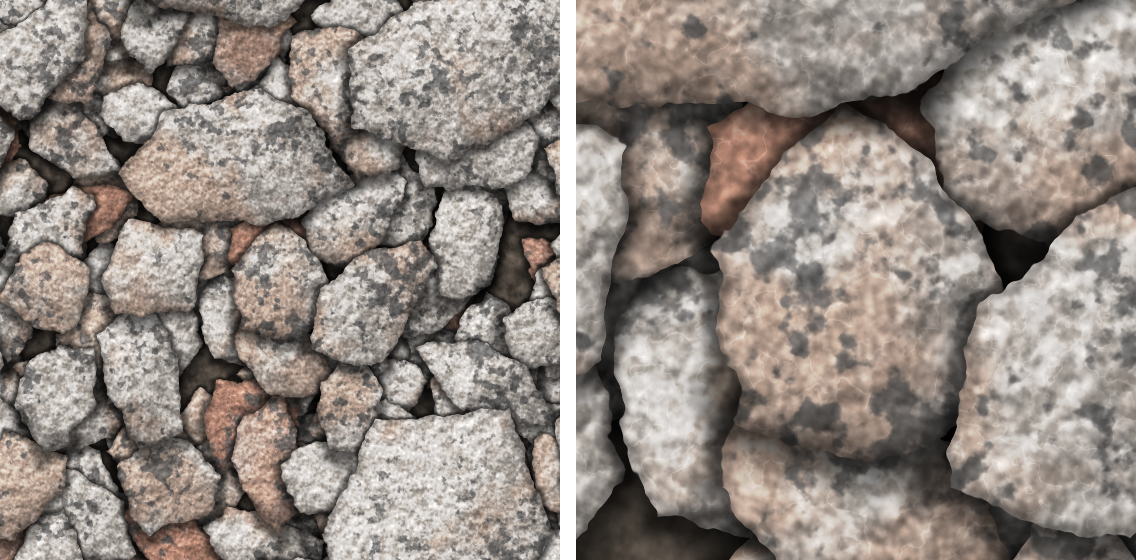
Left, the full canvas; right, a detail of the centre.
This texture is drawn by a WebGL 2 fragment shader. Its source:

```glsl
#version 300 es
precision highp float;
// Heap of angular crushed granite: speckled grey and pink stones with dark gaps.
uniform vec2 u_resolution;
out vec4 fragColor;

#define SMALL_CELL 0.150
#define CELL_GROWTH 0.014
#define BIG_CELL 0.390
#define BIG_SHARE 0.62
#define SHADOW_WIDTH 0.021
#define SHADOW_DEPTH 0.62
#define GREY vec3(0.69, 0.66, 0.63)
#define PALE vec3(0.89, 0.86, 0.835)
#define PINK vec3(0.76, 0.63, 0.55)
#define RUST vec3(0.66, 0.45, 0.37)
#define FLECK vec3(0.36, 0.36, 0.36)
#define GAP vec3(0.30, 0.27, 0.24)

const int LAYERS = 5;
const int SIDES = 7;
const float TAU = 6.28319;

float hash(vec2 p) {
  return fract(sin(dot(p, vec2(127.1, 311.7))) * 43758.5453);
}

float noise(vec2 p) {
  vec2 i = floor(p), f = fract(p);
  f = f * f * (3.0 - 2.0 * f);
  return mix(mix(hash(i), hash(i + vec2(1, 0)), f.x),
             mix(hash(i + vec2(0, 1)), hash(i + vec2(1, 1)), f.x), f.y);
}

float fbm(vec2 p) {
  float sum = 0.0, amp = 0.53;
  for (int i = 0; i < 4; i++) {
    sum += amp * noise(p);
    p = mat2(1.6, 1.2, -1.2, 1.6) * p + 3.7;
    amp *= 0.5;
  }
  return sum;
}

// Chipped polygon of unit size: xy = facet slope, z = signed edge distance.
vec3 chippedStone(vec2 q, vec2 seed) {
  float edge = -9.0, total = 0.0;
  vec2 slope = vec2(0.0);
  for (int i = 0; i < SIDES; i++) {
    vec2 key = seed + float(i) * vec2(3.1, 1.7);
    float angle = (float(i) + 0.8 * hash(key)) * TAU / float(SIDES);
    vec2 side = vec2(cos(angle), sin(angle));
    float d = dot(side, q) - mix(0.74, 1.06, hash(key + 0.5));
    float steep = mix(0.5, 1.6, hash(key + 0.9));
    float weight = exp(20.0 * d * steep);
    edge = max(edge, d);
    slope += weight * steep * side;
    total += weight;
  }
  // Gently tilted facets form the top.
  for (int i = 0; i < 3; i++) {
    vec2 key = seed + float(i) * vec2(5.3, 2.9) + 40.0;
    vec2 tilt = 0.8 * (vec2(hash(key), hash(key + 0.6)) - 0.5);
    float weight = exp(-20.0 * (0.30 + dot(tilt, q)));
    slope -= weight * tilt;
    total += weight;
  }
  return vec3(slope / total, edge);
}

// Crystal mottling, pink feldspar patches, pale veins and dark flecks.
vec3 granite(vec2 p, vec2 seed) {
  vec2 s = p + 9.0 * vec2(hash(seed + 0.2), hash(seed + 0.4));
  float tint = hash(seed + 0.7);
  float pink = smoothstep(0.46, 0.70, fbm(s * 10.0) + 0.5 * (tint - 0.5));
  float crystal = fbm(s * 85.0);
  float flecks = fbm(s * 72.0 + 7.0) + 0.9 * (fbm(s * 13.0 + 5.0) - 0.5);
  float vein = 1.0 - abs(2.0 * noise(s * 75.0 + 2.0 * crystal) - 1.0);
  vec3 color = mix(GREY, PALE, smoothstep(0.30, 0.62, crystal));
  color = mix(color, PINK, 0.7 * pink);
  color = mix(color, RUST, 0.7 * smoothstep(0.88, 0.94, tint));
  color += 0.09 * smoothstep(0.8, 1.0, vein);
  color = mix(color, FLECK, 0.78 * smoothstep(0.57, 0.76, flecks));
  return color * (1.0 + 0.34 * (noise(s * 230.0) - 0.5));
}

void main() {
  float unit = min(u_resolution.x, u_resolution.y);
  vec2 uv = gl_FragCoord.xy / unit;
  float soft = 0.8 / unit;
  vec2 rough = vec2(fbm(uv * 30.0), fbm(uv * 30.0 + 31.0)) - 0.5;
  float relief = fbm(uv * 75.0) - fbm(uv * 75.0 + vec2(-0.15, 0.35));
  vec3 light = normalize(vec3(-0.25, 0.55, 0.80));
  vec3 color = GAP * (0.4 + 1.2 * fbm(uv * 70.0));

  // Layers pile up from small stones to a few big ones.
  for (int k = 0; k < LAYERS; k++) {
    bool big = k == LAYERS - 1;
    float cell = big ? BIG_CELL : SMALL_CELL + CELL_GROWTH * float(k);
    float share = big ? BIG_SHARE : 0.86;
    vec2 grid = uv / cell + float(k) * vec2(7.37, 4.61);
    for (int n = 0; n < 9; n++) {
      vec2 id = floor(grid) + vec2(n % 3, n / 3) - 1.0;
      vec2 seed = id + float(k) * vec2(19.0, 37.0);
      if (hash(seed + 0.1) > share) continue;
      vec2 center = id + 0.5 + 0.5 * (vec2(hash(seed + 0.3), hash(seed + 0.6)) - 0.5);
      vec2 offset = (grid - center) * cell;
      float radius = cell * mix(0.40, 0.54, hash(seed + 0.8));
      if (length(offset) > 1.8 * radius + SHADOW_WIDTH) continue;

      float turn = TAU * hash(seed + 0.15);
      mat2 spin = mat2(cos(turn), sin(turn), -sin(turn), cos(turn));
      float stretch = sqrt(mix(1.0, 2.0, hash(seed + 0.25)));
      vec2 local = spin * offset;
      vec2 q = (local + 0.026 * rough) / radius * vec2(1.0 / stretch, stretch);
      vec3 stone = chippedStone(q, seed);
      float d = stone.z * radius;

      // Shade what lies beneath, more strongly below the stone.
      float reach = SHADOW_WIDTH * (1.0 - 0.5 * offset.y / (length(offset) + 0.001));
      color *= mix(1.0 - SHADOW_DEPTH, 1.0, smoothstep(0.0, reach, d));
      if (d > soft) continue;

      vec2 slope = transpose(spin) * stone.xy + 0.4 * rough;
      float lit = 0.46 + 0.64 * max(dot(normalize(vec3(slope, 1.0)), light), 0.0);
      lit *= mix(0.74, 1.0, smoothstep(0.0, 0.10, -stone.z)) * (1.0 + 0.85 * relief);
      vec3 rock = granite(local, seed) * lit;
      // Roll off the highlights.
      rock -= 0.55 * max(rock - 0.80, 0.0);
      color = mix(color, rock, smoothstep(soft, -soft, d));
    }
  }
  fragColor = vec4(clamp(color, 0.0, 1.0), 1.0);
}
```
